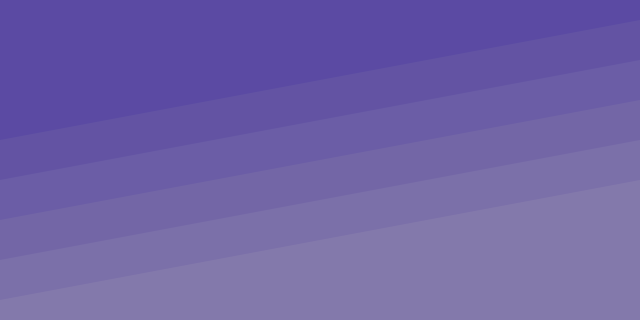
Give the GLSL for this background, as a Shadertoy shader.

```glsl
// Flat diagonal bands that step from deep violet (top) to dusty lilac (bottom).
// A tilted height picks the band: a loop adds one smoothed step per edge,
// and every second band loses a little blue.

const vec3 VIOLET = vec3(0.355, 0.290, 0.640);
const vec3 LILAC = vec3(0.515, 0.475, 0.670);
const int EDGE_COUNT = 5;
const float TOP_EDGE = 0.5625;     // height of the top edge at the left side
const float BAND_HEIGHT = 0.125;
const float RISE = 0.375;          // climb of each edge across the canvas
const float ODD_BLUE_DROP = 0.006;

// Height above a line that climbs by rise from left to right.
float tiltedHeight(vec2 uv, float rise) {
    return uv.y - rise * uv.x;
}

// Coverage of the area below an edge, smoothed over a given width.
float below(float height, float edge, float blur) {
    return 1.0 - smoothstep(edge - blur, edge + blur, height);
}

// Colour of a band by its index, counted from the top.
vec3 bandColor(int index, int lastIndex) {
    vec3 color = mix(VIOLET, LILAC, float(index) / float(lastIndex));
    bool dimmed = index % 2 == 1 && index < lastIndex;
    color.b -= dimmed ? ODD_BLUE_DROP : 0.0;
    return color;
}

void mainImage(out vec4 fragColor, in vec2 fragCoord) {
    vec2 uv = fragCoord / iResolution.xy;
    float height = tiltedHeight(uv, RISE);
    float blur = 0.7 / iResolution.y;

    // Lay each lower band over the ones above it.
    vec3 color = bandColor(0, EDGE_COUNT);
    for (int i = 0; i < EDGE_COUNT; i++) {
        float edge = TOP_EDGE - float(i) * BAND_HEIGHT;
        color = mix(color, bandColor(i + 1, EDGE_COUNT), below(height, edge, blur));
    }

    fragColor = vec4(color, 1.0);
}
```
